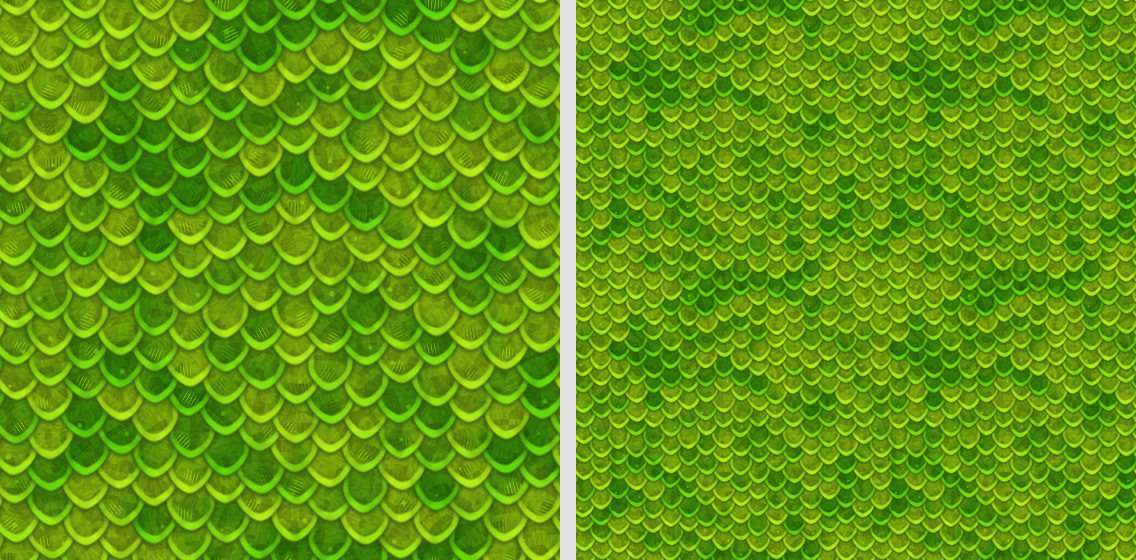
Left, the tile; right, the same tile 2 across and 2 down.
Write a Shadertoy shader that draws this pattern.

```glsl
#define CELLS 16.0                      // columns across, scales down each column
#define PHASE vec2(0.44, 0.45)          // position of the first tip
#define HALF_WIDTH 0.68
#define TIP_HEIGHT 0.76
#define ROUNDNESS 1.52
#define SHADOW_REACH 0.2
#define JITTER vec2(0.09, 0.30)
#define OLIVE vec3(0.465, 0.625, 0.05)
#define GREEN vec3(0.19, 0.47, 0.03)
#define OLIVE_RIM vec3(0.69, 0.92, 0.10)
#define GREEN_RIM vec3(0.38, 0.84, 0.05)
#define SHADOW vec3(0.22, 0.33, 0.07)

vec3 hash3(vec2 p) {
    vec3 q = fract(p.xyx * vec3(0.1031, 0.1030, 0.0973));
    q += dot(q, q.yxz + 33.33);
    return fract((q.xxy + q.yzz) * q.zyx);
}

// Value noise that wraps after a whole number of cells
float noise(vec2 p, float period) {
    vec2 i = floor(p), f = fract(p);
    f = f * f * (3.0 - 2.0 * f);
    vec2 a = mod(i, period), b = mod(i + 1.0, period);
    return mix(mix(hash3(a).x, hash3(vec2(b.x, a.y)).x, f.x),
               mix(hash3(vec2(a.x, b.y)).x, hash3(b).x, f.x), f.y);
}

mat2 rotation(float a) {
    return mat2(cos(a), sin(a), -sin(a), cos(a));
}

// Approximate distance to a scale whose tip is at the origin
float scaleDistance(vec2 q, float size) {
    vec2 e = vec2(abs(q.x) / HALF_WIDTH, max(TIP_HEIGHT * size - q.y, 0.0) / TIP_HEIGHT) / size;
    e.x = sqrt(e.x * e.x + 0.012);      // blunts the tip
    e = pow(e + 1e-4, vec2(ROUNDNESS));
    return (pow(e.x + e.y, 1.0 / ROUNDNESS) - 1.0) * HALF_WIDTH * size;
}

vec3 scaleColor(vec2 q, float d, vec2 id, vec2 p, float px) {
    vec3 tone = hash3(id + 41.0), mark = hash3(id + 83.0), spot = hash3(id + 127.0);
    vec2 local = q + tone.yz * 37.0;

    // Tint per scale, with broad drifts over the sheet
    float drift = noise(p * 0.25, CELLS * 0.25);
    float green = smoothstep(0.40, 1.05, tone.x * 0.65 + drift * 0.5);
    green = clamp(green + 0.7 * (noise(p * 1.5, CELLS * 1.5) - 0.5), 0.0, 1.0);

    // Painted body: angular blotches and faint radiating strokes
    vec3 body = mix(OLIVE, GREEN, green);
    vec2 slanted = rotation(tone.z * 6.28) * local;
    float blotch = noise(slanted * vec2(2.5, 5.0), 256.0);
    body *= 1.0 - 0.14 * smoothstep(0.56, 0.62, blotch);
    vec2 fan = q - vec2(0.0, 1.1);
    float stroke = noise(vec2(atan(fan.x, -fan.y) * 9.0, length(fan) * 2.5) + tone.xy * 90.0, 256.0);
    body *= 0.96 + 0.10 * stroke;
    body *= 0.91 + 0.18 * noise(slanted.yx * vec2(7.0, 19.0), 512.0);

    // Hatched scratches on some scales
    vec2 h = rotation((mark.y - 0.5) * 2.4) * (q - vec2(mark.z * 0.5 - 0.25, 0.5));
    float hatch = smoothstep(0.1, 0.9, cos(h.x * 66.0 + 2.0 * h.y));
    hatch *= 1.0 - smoothstep(0.16, 0.34, length(h * vec2(0.8, 1.2)) + 0.1 * blotch);
    hatch *= step(0.6, mark.x);
    body = mix(body, mix(OLIVE_RIM, GREEN * 0.75, step(0.8, mark.x)), hatch * 0.5);

    // Bright bevel, thick at the tip and thin up the sides
    float up = smoothstep(0.1, 0.75, q.y);
    float facet = noise(local * 3.5, 256.0);
    float width = mix(0.215, 0.16, up) + 0.05 * (facet - 0.5);
    float bevel = smoothstep(-width - 0.045, -width + 0.045, d);
    float shine = mix(1.0, 0.6, up) * (0.68 + 0.55 * facet);
    vec3 rim = mix(OLIVE_RIM, GREEN_RIM, green);
    body *= 1.0 - 0.08 * smoothstep(-width - 0.2, -width, d);
    vec3 color = mix(body, rim, bevel * clamp(shine, 0.0, 1.0));
    color *= 1.0 - 0.30 * smoothstep(-0.06, 0.0, d);

    // Occasional pale speck
    float speck = length(q - vec2((spot.x - 0.5) * 0.7, 0.35 + 0.35 * spot.y));
    float radius = mix(0.025, 0.075, mark.y);
    float visible = step(0.7, spot.z) * (1.0 - smoothstep(radius - px, radius + px, speck));
    return mix(color, rim * 0.93, visible * 0.65);
}

void mainImage(out vec4 fragColor, in vec2 fragCoord) {
    vec2 p = fragCoord / iResolution.xy * CELLS;
    float px = CELLS / iResolution.y;
    vec2 grid = p - PHASE;
    float base = floor(grid.y * 2.0);
    vec3 color = SHADOW;

    // Stack staggered half rows from the lowest scale to the topmost
    for (float k = -4.0; k <= 1.0; k++) {
        float row = base + k;
        float parity = mod(row, 2.0);
        float column = 2.0 * floor((grid.x - parity) * 0.5 + 0.5) + parity;
        vec2 id = mod(vec2(column, row), vec2(CELLS, CELLS * 2.0));
        vec3 random = hash3(id + 7.0);
        vec2 q = grid - vec2(column, row * 0.5) - (random.xy - 0.5) * JITTER;
        q.x += 0.16 * (random.z - 0.5) * (q.y - 0.4);
        float d = scaleDistance(q, 0.95 + 0.14 * random.z);

        float shade = 1.0 - smoothstep(-0.02, SHADOW_REACH, d);
        color = mix(color, SHADOW, 0.72 * shade * shade);
        float cover = 1.0 - smoothstep(-px, px, d);
        color = mix(color, scaleColor(q, d, id, p, px), cover);
    }
    fragColor = vec4(color, 1.0);
}
```
